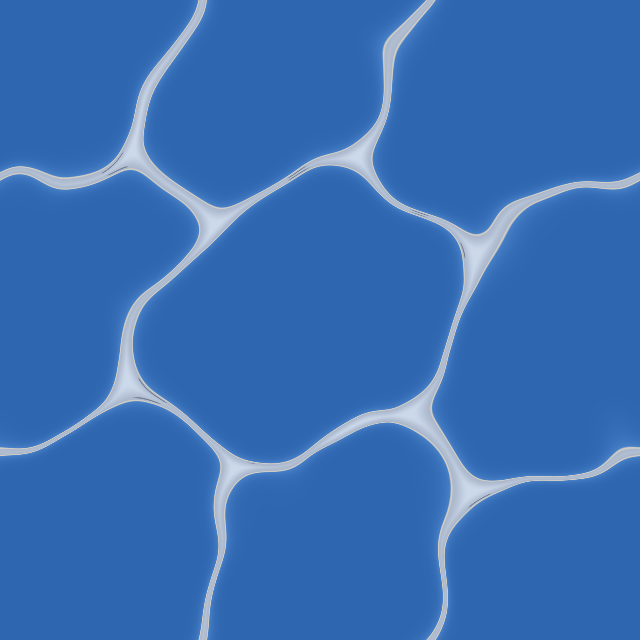
Write a WebGL 2 fragment shader that draws this pattern.

```glsl
#version 300 es
precision highp float;
// Pale, glossy veins between a few large cells on flat blue, with a soft halo.
// Cell borders come from a weighted Voronoi diagram with a slanted metric; a
// smooth minimum fills the junctions and gradient noise bends and swells veins.

uniform vec2 u_resolution;
out vec4 fragColor;

const vec3 BLUE = vec3(0.18, 0.40, 0.69);
const vec3 HALO = vec3(0.29, 0.51, 0.79);
const vec3 RIM = vec3(0.81, 0.80, 0.77);
const vec3 VEIN_EDGE = vec3(0.67, 0.72, 0.80);
const vec3 VEIN_CORE = vec3(0.80, 0.85, 0.92);
const vec3 CREAM = vec3(0.95, 0.94, 0.91);
const vec3 SCRATCH = vec3(0.40, 0.44, 0.52);

// Metric that shortens the rising diagonal, so cells become slanted hexagons
const mat2 SLANT = mat2(1.0, -0.33, -0.33, 1.0);

// Unit gradient at a lattice point, from an integer hash
vec2 gradientAt(vec2 cell, float period, uint seed) {
    uvec2 c = uvec2(mod(cell, period));
    uint h = c.x * 374761393u + c.y * 668265263u + seed * 1274126177u;
    h = (h ^ (h >> 13)) * 1103515245u;
    h ^= h >> 16;
    float angle = float(h & 65535u) * 6.2831853 / 65536.0;
    return vec2(cos(angle), sin(angle));
}

// Gradient noise that repeats once per canvas
float gradientNoise(vec2 p, float period, uint seed) {
    p *= period;
    vec2 cell = floor(p), f = p - cell;
    vec2 u = f * f * f * (f * (f * 6.0 - 15.0) + 10.0);
    vec2 e = vec2(0.0, 1.0);
    float a = dot(gradientAt(cell, period, seed), f);
    float b = dot(gradientAt(cell + e.yx, period, seed), f - e.yx);
    float c = dot(gradientAt(cell + e.xy, period, seed), f - e.xy);
    float d = dot(gradientAt(cell + e.yy, period, seed), f - e.yy);
    return mix(mix(a, b, u.x), mix(c, d, u.x), u.y);
}

vec2 warp(vec2 p, float amount) {
    vec2 broad = vec2(gradientNoise(p, 5.0, 3u), gradientNoise(p, 5.0, 8u));
    vec2 fine = vec2(gradientNoise(p, 9.0, 5u), gradientNoise(p, 9.0, 12u));
    return p + amount * (broad + 0.28 * fine);
}

// Cell centre on a half-unit lattice
vec2 cellSite(vec2 id) {
    return 0.5 * id + vec2(-0.03, 0.004);
}

// Cells in even rows or columns are larger, those in both the largest
float cellWeight(vec2 id) {
    vec2 even = 1.0 - mod(id, 2.0);
    return 0.02 * max(even.x, even.y) + 0.07 * even.x * even.y;
}

float power(vec2 p, vec2 id) {
    vec2 d = p - cellSite(id);
    return dot(d, SLANT * d) - cellWeight(id);
}

// Smooth distance to the cell borders; negative inside junctions
float borderDistance(vec2 p, float sharpness) {
    vec2 base = floor(p * 2.0 + 0.5), nearestId = base;
    float nearest = 10.0;
    for (int j = -2; j <= 2; j++)
    for (int i = -2; i <= 2; i++) {
        vec2 id = base + vec2(i, j);
        float value = power(p, id);
        if (value < nearest) {
            nearest = value;
            nearestId = id;
        }
    }
    float sum = 0.0;
    for (int j = -2; j <= 2; j++)
    for (int i = -2; i <= 2; i++) {
        if (i == 0 && j == 0) continue;
        vec2 id = nearestId + vec2(i, j);
        float slope = 2.0 * length(SLANT * (cellSite(id) - cellSite(nearestId)));
        sum += exp(-sharpness * (power(p, id) - nearest) / slope);
    }
    return -log(max(sum, 1e-20)) / sharpness;
}

// Half width: mostly thin, sometimes swollen, rarely vanishing
float veinWidth(vec2 p) {
    float n = gradientNoise(p, 4.0, 21u);
    return 0.0060 + 0.009 * smoothstep(0.12, 0.42, n)
                  - 0.010 * smoothstep(0.36, 0.52, -n);
}

vec3 veinColour(vec2 p, float depth, float border, float pixel) {
    vec3 colour = mix(VEIN_EDGE, VEIN_CORE, smoothstep(0.001, 0.018, depth));
    colour = mix(colour, CREAM, smoothstep(0.027, 0.028, depth));
    // Short hairline scratches in the thin stretches
    float line = 1.0 - smoothstep(0.0002, 0.0003 + 0.7 * pixel, abs(border - 0.0018));
    float dash = smoothstep(0.28, 0.36, gradientNoise(p, 14.0, 31u));
    float thin = 1.0 - smoothstep(0.006, 0.009, depth);
    colour = mix(colour, SCRATCH, 0.8 * line * dash * thin);
    float rim = 1.0 - smoothstep(0.0012, 0.0014 + 0.6 * pixel, depth);
    return mix(colour, RIM, rim);
}

void main() {
    float pixel = 1.0 / min(u_resolution.x, u_resolution.y);
    vec2 p = gl_FragCoord.xy * pixel;
    float border = borderDistance(warp(p, 0.085), 45.0);
    float depth = veinWidth(p) - border;

    vec3 ground = mix(BLUE, HALO, exp(-max(-depth, 0.0) / 0.008));
    vec3 vein = veinColour(p, depth, border, pixel);
    float inside = smoothstep(-0.5 * pixel, 0.5 * pixel, depth);
    fragColor = vec4(mix(ground, vein, inside), 1.0);
}
```
